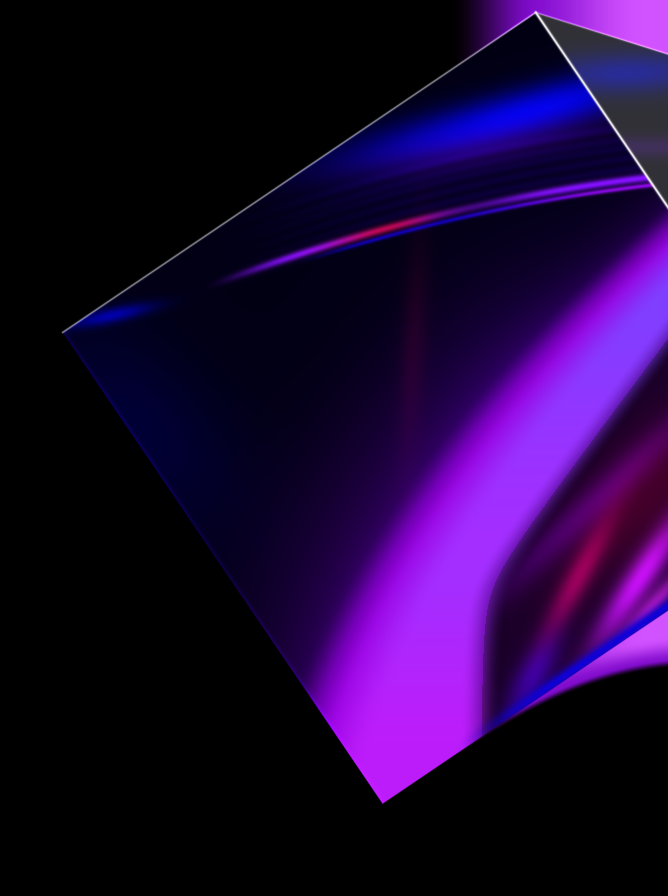
Reproduce this background procedurally as a WebGL 1 fragment shader.

```glsl
precision highp float;
uniform vec2 u_resolution;

const vec2 TOP = vec2(0.598, 0.986);
const vec2 LEFT = vec2(0.070, 0.629);
const vec2 BOTTOM = vec2(0.427, 0.103);
const vec2 RIGHT = vec2(0.955, 0.460);
const vec2 GLASS_END = vec2(0.747, 0.939);

float hash(float n) {
  return fract(sin(n * 127.1) * 43758.5453);
}

float bell(float d, float width) {
  return exp(-d * d / (width * width));
}

// Signed distance to the line a-b, positive on its left
float side(vec2 p, vec2 a, vec2 b) {
  vec2 dir = normalize(b - a);
  return dir.x * (p.y - a.y) - dir.y * (p.x - a.x);
}

float segment(vec2 p, vec2 a, vec2 b) {
  vec2 ab = b - a;
  return length(p - a - ab * clamp(dot(p - a, ab) / dot(ab, ab), 0.0, 1.0));
}

float cover(float d, float aa) {
  return smoothstep(-aa, aa, d);
}

// Soft ellipse whose long axis runs from a to b
float streak(vec2 p, vec2 a, vec2 b, float width) {
  vec2 q = p - 0.5 * (a + b);
  vec2 dir = normalize(b - a);
  float along = dot(q, dir) / (0.5 * length(b - a));
  float across = (dir.x * q.y - dir.y * q.x) / width;
  return exp(-along * along - across * across);
}

// Dark face with soft violet haze
vec3 faceBase(vec2 p) {
  vec3 col = vec3(0.004, 0.0, 0.075);
  col += vec3(0.0, 0.0, 0.13) * streak(p, vec2(0.06, 0.63), vec2(0.25, 0.42), 0.08);
  col += vec3(0.07, 0.0, 0.10) * streak(p, vec2(0.30, 0.20), vec2(0.50, 0.60), 0.10);
  col += vec3(0.09, 0.0, 0.02) * streak(p, vec2(0.455, 0.50), vec2(0.469, 0.74), 0.014);
  col += vec3(0.05, 0.0, 0.10) * streak(p, vec2(0.48, 0.45), vec2(0.65, 0.70), 0.10);
  return col;
}

// Blue bands and thin curved filaments near the upper edge
vec3 upperLight(vec2 p) {
  float x = p.x - 0.45;
  float h = p.y - (0.750 + 0.262 * x - 0.264 * x * x);
  vec3 col = vec3(0.0, 0.01, 0.72) * streak(p, vec2(0.49, 0.848), vec2(0.76, 0.922), 0.026);
  col += vec3(0.0, 0.0, 0.38) * streak(p, vec2(0.34, 0.81), vec2(0.60, 0.88), 0.026);
  col += vec3(0.13, 0.0, 0.15) * streak(p, vec2(0.40, 0.81), vec2(0.68, 0.865), 0.020);
  col += vec3(0.0, 0.0, 0.55) * streak(p, vec2(0.08, 0.638), vec2(0.17, 0.658), 0.008);
  for (int i = 0; i < 5; i++) {
    float k = float(i);
    float offset = 0.012 + 0.011 * k + 0.005 * hash(k);
    col += vec3(0.03, 0.0, 0.13) * bell(h - offset, 0.005) * smoothstep(0.2, 0.5, p.x);
  }
  float red = bell(p.x - 0.43, 0.06);
  vec3 tint = mix(vec3(0.50, 0.06, 0.90), vec3(0.75, 0.03, 0.25), red);
  float strength = smoothstep(0.22, 0.34, p.x) * (1.0 - 0.5 * bell(p.x - 0.53, 0.06));
  col += tint * strength * bell(h, 0.0045);
  vec3 lowerTint = mix(vec3(0.05, 0.0, 0.60), vec3(0.50, 0.03, 0.75), smoothstep(0.48, 0.70, p.x));
  return col + lowerTint * smoothstep(0.32, 0.42, p.x) * bell(h + 0.009, 0.0025);
}

// Folds to the right of the beam
vec3 folds(vec2 p) {
  vec3 col = vec3(0.10, 0.0, 0.16);
  col += vec3(0.16, 0.0, 0.0) * streak(p, vec2(0.64, 0.36), vec2(0.80, 0.54), 0.05);
  col += vec3(0.17, 0.0, 0.27) * streak(p, vec2(0.55, 0.33), vec2(0.78, 0.55), 0.018);
  col += vec3(0.45, 0.0, 0.20) * streak(p, vec2(0.61, 0.29), vec2(0.68, 0.42), 0.014);
  col += vec3(0.12, 0.0, 0.45) * streak(p, vec2(0.57, 0.20), vec2(0.62, 0.29), 0.018);
  col += vec3(0.65, 0.06, 0.80) * streak(p, vec2(0.665, 0.28), vec2(0.765, 0.43), 0.016);
  col += vec3(0.50, 0.08, 0.55) * streak(p, vec2(0.69, 0.28), vec2(0.77, 0.37), 0.010);
  return col;
}

// Broad beam, bent upright near the bottom
vec3 addBeam(vec3 col, vec2 p) {
  float t = p.y - 0.219;
  float bend = t - 0.125;
  float fromLeft = p.x - (0.358 + 0.37 * t + 0.70 * t * t);
  float fromRight = 0.536 + 0.375 * (bend + sqrt(bend * bend + 0.0015)) - p.x;
  col = mix(folds(p), col, smoothstep(-0.03, 0.03, fromRight));
  col += vec3(0.20, 0.0, 0.34) * exp(-max(-fromLeft, 0.0) / 0.045) * step(0.0, fromRight);
  vec3 tint = mix(vec3(0.74, 0.11, 0.98), vec3(0.64, 0.18, 1.0), smoothstep(0.15, 0.38, p.y));
  tint = mix(tint, vec3(0.49, 0.25, 1.0), smoothstep(0.38, 0.72, p.y));
  tint = mix(vec3(0.60, 0.0, 0.88), tint, smoothstep(0.0, 0.075, fromLeft));
  float body = smoothstep(-0.035, 0.03, fromLeft) * smoothstep(-0.022, 0.024, fromRight);
  return mix(col, tint, body);
}

vec3 glass(vec2 p) {
  vec3 col = vec3(0.19, 0.19, 0.21);
  col += vec3(-0.03, -0.02, 0.38) * streak(p, vec2(0.60, 0.915), vec2(0.80, 0.922), 0.022);
  return col + vec3(0.06, 0.0, 0.14) * bell(p.y - 0.836, 0.012);
}

void main() {
  vec2 p = gl_FragCoord.xy / u_resolution.y;
  float aa = 0.8 / u_resolution.y;
  float upper = side(p, TOP, LEFT);
  float lower = side(p, BOTTOM, RIGHT);
  float pane = side(p, RIGHT, TOP);
  float outer = side(p, LEFT, BOTTOM);

  // Curved underside
  float reach = max(p.x - 0.539, 0.0);
  float under = lower + 1.15 * reach * reach;
  vec3 underTint = mix(vec3(0.50, 0.04, 0.80), vec3(0.82, 0.32, 1.0), smoothstep(0.58, 0.72, p.x) * smoothstep(0.0, 0.025, under));
  vec3 col = underTint * cover(under, 0.004) * smoothstep(0.50, 0.60, p.x);

  // Front face
  vec3 face = addBeam(faceBase(p) + upperLight(p), p);
  float rim = bell(lower - 0.004, 0.007) * smoothstep(0.50, 0.62, p.x);
  face = mix(face, vec3(0.06, 0.0, 0.85), rim);
  face += vec3(0.04, 0.0, 0.16) * bell(outer, 0.003);
  col = mix(col, face, cover(min(min(upper, lower), min(pane, outer)), aa));

  // Glass pane and bright edges
  col = mix(col, glass(p), cover(min(-pane, side(p, GLASS_END, TOP)), aa));
  col += vec3(0.50) * bell(segment(p, TOP, LEFT), 0.0011);
  col += vec3(0.30) * bell(segment(p, TOP, GLASS_END), 0.0011);
  col = mix(col, vec3(0.95), bell(segment(p, TOP, RIGHT), 0.0015));
  gl_FragColor = vec4(clamp(col, 0.0, 1.0), 1.0);
}
```
